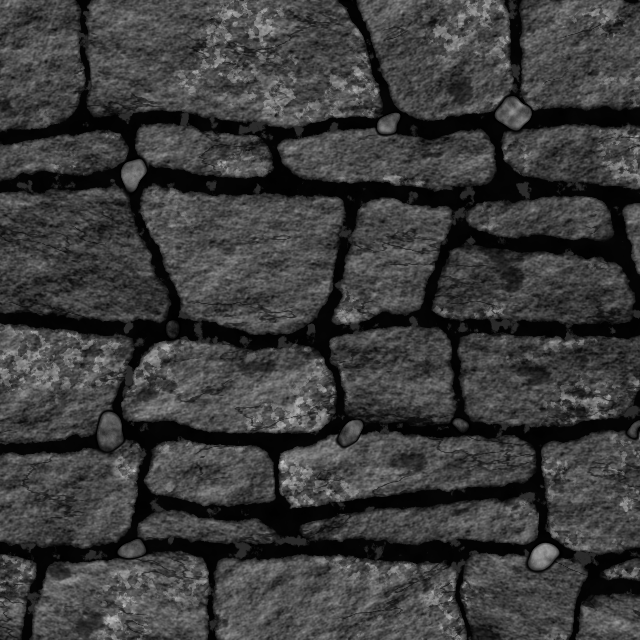
Reproduce this texture procedurally as a Shadertoy shader.

```glsl
#define ROWS 6.0
#define COLS 3.4
#define GAP 0.0090
#define ROUNDING 0.034
#define RELIEF 3.0
#define GRAIN 0.22
#define LICHEN 0.22
#define CRACKS 0.5
#define PEBBLE_SHARE 0.6
#define STONE_DARK 0.245
#define STONE_LIGHT 0.305

struct Stone { float dist, top, bottom; vec2 id, center; };

float hash(vec2 p) { return fract(sin(dot(p, vec2(127.1, 311.7))) * 43758.5453); }

mat2 rotation(float a) { return mat2(cos(a), sin(a), -sin(a), cos(a)); }

float noise(vec2 p) {
    vec2 i = floor(p), f = fract(p);
    f = f * f * (3.0 - 2.0 * f);
    return mix(mix(hash(i), hash(i + vec2(1, 0)), f.x),
               mix(hash(i + vec2(0, 1)), hash(i + vec2(1, 1)), f.x), f.y);
}

float fbm(vec2 p) {
    float sum = 0.0, amp = 0.5;
    for (int i = 0; i < 5; i++) {
        sum += amp * noise(p);
        p = rotation(0.5) * p * 2.03 + 11.3;
        amp *= 0.5;
    }
    return sum / 0.97;
}

float smoothMin(float a, float b, float k) {
    float h = max(k - abs(a - b), 0.0) / k;
    return min(a, b) - h * h * k * 0.25;
}

// Wavy bed line below a row
float bedLine(float row, float x) {
    float jitter = 0.5 * (hash(vec2(row, 3.7)) - 0.5);
    return (row + jitter + 0.26 * (noise(vec2(x * 4.5, row * 7.3)) - 0.5)) / ROWS;
}

float rowShift(float row) { return hash(vec2(row, 9.1)); }

// Slanted upright joint at the left of a column
float joint(float row, float col, float y) {
    vec2 key = vec2(col, row * 17.0 + 5.0);
    float slant = 0.7 * (hash(key + 31.0) - 0.5);
    return (col + 0.64 * (hash(key) - 0.5) - rowShift(row)) / COLS
         + slant * (y - (row + 0.5) / ROWS);
}

Stone findStone(vec2 p) {
    float row = floor(p.y * ROWS);
    if (p.y < bedLine(row, p.x)) row -= 1.0;
    else if (p.y > bedLine(row + 1.0, p.x)) row += 1.0;
    float col = floor(p.x * COLS + rowShift(row));
    if (p.x < joint(row, col, p.y)) col -= 1.0;
    else if (p.x > joint(row, col + 1.0, p.y)) col += 1.0;

    Stone s;
    s.id = vec2(col, row);
    float midY = (row + 0.5) / ROWS;
    s.center = vec2(0.5 * (joint(row, col, midY) + joint(row, col + 1.0, midY)), midY);
    s.bottom = p.y - bedLine(row, p.x);
    s.top = bedLine(row + 1.0, p.x) - p.y;

    // Tall cells may hold two stacked stones
    float base = bedLine(row, s.center.x);
    float height = bedLine(row + 1.0, s.center.x) - base;
    if (height > 0.18 && hash(s.id + 2.3) > 0.45) {
        float cut = height * mix(0.36, 0.64, hash(s.id + 4.9));
        float slope = 0.3 * (hash(s.id + 8.2) - 0.5);
        float above = p.y - base - cut + slope * (p.x - s.center.x);
        if (above > 0.0) { s.bottom = above; s.id += 0.5; }
        else s.top = -above;
    }
    // Upright joints are tight, beds are open and uneven
    float sides = smoothMin(p.x - joint(row, col, p.y),
                            joint(row, col + 1.0, p.y) - p.x, 0.02) + 0.0025;
    float beds = smoothMin(s.bottom, s.top - 0.01 * noise(p * 9.0), 0.02);
    s.dist = smoothMin(sides, beds, ROUNDING) - GAP * (0.4 + 1.1 * hash(s.id + 6.6));
    return s;
}

float stoneShade(Stone s, vec2 p) {
    vec2 q = rotation(0.8 * (hash(s.id + 1.7) - 0.5)) * (p - s.center) * vec2(1.0, 1.4)
           + s.id * 3.7 + 20.0;
    float surface = fbm(q * 15.0);
    float relief = surface - fbm((q + vec2(-0.001, 0.0028)) * 15.0);
    vec2 tilt = vec2(hash(s.id + 5.1), hash(s.id + 7.7)) - 0.5;

    float tone = mix(STONE_DARK, STONE_LIGHT, hash(s.id + 0.4));
    tone += RELIEF * relief + 0.14 * (fbm(q * 6.0 + 40.0) - 0.5);
    tone += 0.3 * dot(tilt, p - s.center);
    float fine = 0.5 * (noise(rotation(0.7) * p * 190.0) + noise(rotation(0.3) * p * 330.0));
    tone += GRAIN * (fine - 0.5);
    tone += 0.05 * exp(-s.top / 0.014) - 0.04 * exp(-s.bottom / 0.014);

    // Pale crust, mostly along broken edges
    float crust = fbm(q * 7.0 + 70.0) + 0.1 * exp(-max(s.dist, 0.0) / 0.012);
    float speckle = smoothstep(0.47, 0.62, fbm(rotation(0.9) * p * 105.0));
    tone += LICHEN * smoothstep(0.55, 0.7, crust) * speckle;

    // Dark pits and short bedding cracks
    tone *= mix(0.5, 1.0, smoothstep(0.2, 0.31, surface));
    float vein = abs(fbm(q * vec2(12.0, 24.0) + 90.0) - 0.5);
    float broken = smoothstep(0.55, 0.72, noise(q * 14.0 + 30.0));
    tone *= 1.0 - CRACKS * broken * (1.0 - smoothstep(0.004, 0.035, vein));
    return max(tone, 0.05) * mix(0.45, 1.0, smoothstep(0.0, 0.007, s.dist));
}

// Small stones wedged where joints meet bed lines
float addPebbles(float shade, vec2 p) {
    float row = floor(p.y * ROWS);
    for (int j = -1; j <= 1; j++)
    for (int i = -1; i <= 2; i++) {
        float r = row + float(j);
        float col = floor(p.x * COLS + rowShift(r)) + float(i);
        vec2 key = vec2(col, r) + 0.27;
        if (hash(key) > PEBBLE_SHARE) continue;
        float x = joint(r, col, r / ROWS);
        vec2 q = rotation(6.28 * hash(key + 3.0)) * (p - vec2(x, bedLine(r, x)));
        q += 0.014 * (vec2(noise(p * 45.0), noise(p * 45.0 + 9.0)) - 0.5);
        float radius = mix(0.01, 0.028, hash(key + 5.0));
        q.y *= mix(1.0, 1.8, hash(key + 6.0));
        float d = radius - pow(dot(pow(abs(q), vec2(2.5)), vec2(1)), 0.4);
        float tone = mix(0.12, 0.5, hash(key + 8.0)) + 0.5 * (fbm(p * 80.0) - 0.5);
        tone *= mix(0.5, 1.0, smoothstep(0.0, 0.006, d));
        shade *= mix(1.0, 0.1, smoothstep(-0.006, -0.001, d));
        shade = mix(shade, max(tone, 0.04), smoothstep(-0.001, 0.0012, d));
    }
    return shade;
}

void mainImage(out vec4 fragColor, in vec2 fragCoord) {
    vec2 p = fragCoord / iResolution.y;

    // Ragged stone outlines
    vec2 warp = vec2(noise(p * 15.0), noise(p * 15.0 + 50.0)) - 0.5;
    vec2 chips = vec2(fbm(p * 60.0), fbm(p * 60.0 + 80.0)) - 0.5;
    Stone s = findStone(p + 0.018 * warp + 0.014 * chips);

    // Dark gaps with a little rubble
    float shade = 0.025 * fbm(p * 40.0);
    shade += 0.16 * smoothstep(0.64, 0.74, fbm(p * 45.0 + 15.0));
    shade = mix(shade, stoneShade(s, p), smoothstep(-0.0008, 0.0014, s.dist));
    shade = addPebbles(shade, p);
    fragColor = vec4(vec3(clamp(shade, 0.0, 1.0)), 1.0);
}
```
